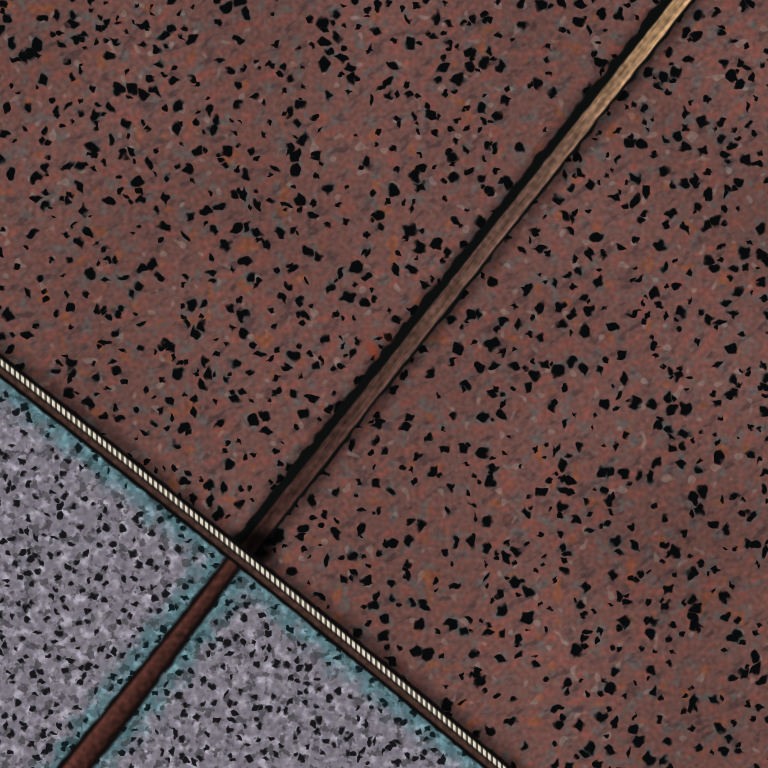
A Shadertoy shader for this texture:

```glsl
// Polished granite slabs, red above and lilac grey below, split by a beaded metal
// rail and a crossing joint. Gradient noise mottles the stone, jittered cells
// scatter the dark mineral grains, and signed line distances shape the seams.

vec2 hash2(vec2 p) {
    vec3 q = fract(p.xyx * vec3(0.1031, 0.1030, 0.0973));
    q += dot(q, q.yzx + 33.33);
    return fract((q.xx + q.yz) * q.zy);
}

float gradientNoise(vec2 p) {
    vec2 i = floor(p), f = fract(p), u = f * f * f * (f * (f * 6.0 - 15.0) + 10.0);
    vec2 e = vec2(0.0, 1.0);
    float a = dot(hash2(i) * 2.0 - 1.0, f);
    float b = dot(hash2(i + e.yx) * 2.0 - 1.0, f - e.yx);
    float c = dot(hash2(i + e.xy) * 2.0 - 1.0, f - e.xy);
    float d = dot(hash2(i + e.yy) * 2.0 - 1.0, f - e.yy);
    return 1.4 * mix(mix(a, b, u.x), mix(c, d, u.x), u.y);
}

float fbm(vec2 p) {
    float sum = 0.0, amp = 0.6;
    for (int i = 0; i < 3; i++) {
        sum += amp * gradientNoise(p);
        p = mat2(1.6, 1.2, -1.2, 1.6) * p + 7.3;
        amp *= 0.55;
    }
    return sum;
}

// Signed distance, in cells, to randomly turned ragged grains
float grains(vec2 p, float share) {
    p += 0.22 * vec2(gradientNoise(p * 2.3), gradientNoise(p * 2.3 + 31.0));
    vec2 cell = floor(p);
    float nearest = 1.0;
    for (int y = -1; y <= 1; y++)
    for (int x = -1; x <= 1; x++) {
        vec2 id = cell + vec2(x, y), rnd = hash2(id + 53.0);
        if (rnd.x > share) continue;
        vec2 d = p - id - hash2(id);
        float turn = 6.283 * rnd.y, c = cos(turn), s = sin(turn);
        d = mat2(c, s, -s, c) * d;
        d.y *= 1.0 + 0.9 * fract(rnd.y * 17.0);
        float facet = max(length(d), 0.8 * (abs(d.x) + abs(d.y)));
        nearest = min(nearest, facet - 0.2 - 0.17 * fract(rnd.x * 29.0));
    }
    return nearest;
}

float below(float edge, float d, float soft) {
    return 1.0 - smoothstep(edge - soft, edge + soft, d);
}

vec3 redGranite(vec2 p, float px) {
    vec2 drift = mat2(0.85, -0.5, 0.5, 0.85) * p;
    float mottle = fbm(p * 48.0), streak = fbm(drift * vec2(38.0, 75.0) + 9.0);
    vec3 col = mix(vec3(0.42, 0.29, 0.27), vec3(0.37, 0.33, 0.32), smoothstep(0.0, 0.4, mottle));
    col = mix(col, vec3(0.50, 0.29, 0.26), 0.75 * smoothstep(0.02, 0.4, streak));
    col = mix(col, vec3(0.29, 0.22, 0.22), 0.75 * smoothstep(0.08, 0.45, -streak));
    col = mix(col, vec3(0.53, 0.46, 0.43), 0.6 * smoothstep(0.38, 0.6, gradientNoise(p * 65.0 + 4.0)));
    col = mix(col, vec3(0.53, 0.30, 0.20), 0.6 * smoothstep(0.35, 0.6, gradientNoise(p * 42.0 + 80.0)));
    col *= 1.0 + 0.10 * gradientNoise(p * 5.0) + 0.16 * gradientNoise(p * 150.0);
    float large = grains(p * 42.0, 0.50), small = grains(p * 68.0 + 19.0, 0.22);
    float tint = smoothstep(0.0, 0.4, gradientNoise(p * 26.0 + 50.0));
    col = mix(col, vec3(0.25, 0.31, 0.31), 0.65 * tint * below(0.12, large, 0.14));
    col = mix(col, vec3(0.16, 0.14, 0.14), 0.55 * below(0.05, large, 0.1));
    float ink = max(below(0.0, large, 0.05 + 28.0 * px), below(0.0, small, 0.07 + 40.0 * px));
    return mix(col, vec3(0.035, 0.038, 0.042), ink);
}

vec3 greyGranite(vec2 p, float px) {
    vec3 col = mix(vec3(0.47, 0.45, 0.49), vec3(0.66, 0.64, 0.69), smoothstep(-0.1, 0.5, fbm(p * 65.0)));
    float patches = fbm(p * 72.0 + 40.0);
    col = mix(col, vec3(0.29, 0.28, 0.30), 0.8 * smoothstep(0.05, 0.28, patches));
    col *= 1.0 + 0.2 * gradientNoise(p * 140.0);
    float d = grains(p * 66.0 + 11.0, 0.65);
    col = mix(col, vec3(0.24, 0.23, 0.25), 0.5 * below(0.05, d, 0.1));
    return mix(col, vec3(0.07, 0.07, 0.08), 0.93 * below(0.0, d, 0.07 + 40.0 * px));
}

void mainImage(out vec4 fragColor, in vec2 fragCoord) {
    vec2 p = fragCoord / iResolution.y;
    float px = 1.0 / iResolution.y, soft = 0.0012 + 0.5 * px;
    float rough = gradientNoise(p * 55.0), fine = gradientNoise(p * 130.0);

    // Positive distances lie above the rail and right of the joints
    float rail = (p.y - 0.529 + 0.808 * p.x - 0.04 * p.x * (0.651 - p.x)) * 0.778;
    float along = dot(p, vec2(0.778, -0.629));
    float upper = dot(p - vec2(0.341, 0.310), vec2(0.784, -0.620));
    float bend = 0.098 + 0.77 * p.y + 0.08 * p.y * (0.262 - p.y);
    float lower = (p.x - bend) * 0.79;

    // Slabs, with weathered margins beside the seams
    vec3 col;
    if (rail > 0.0) {
        col = redGranite(p, px);
        col *= 1.0 - 0.4 * below(0.025, abs(upper) + 0.006 * rough, 0.012);
        col *= 1.0 - 0.45 * below(0.02, rail + 0.008 * rough, 0.016);
        float rust = below(0.018, length((p - vec2(0.492, 0.540)) * vec2(1.0, 0.8)), 0.014);
        col = mix(col, vec3(0.56, 0.22, 0.14), 0.65 * rust * smoothstep(-0.3, 0.3, rough));
    } else {
        col = greyGranite(p, px);
        float margin = min(-rail - 0.014, abs(lower) - 0.012);
        float stain = below(0.022, margin + 0.018 * rough, 0.018);
        col = mix(col, col * vec3(0.6, 0.86, 0.84) + vec3(0.0, 0.04, 0.04), 0.8 * stain);
    }

    // Upper joint: black ragged left lip, brown fill turning golden at the top
    if (rail > 0.0) {
        col = mix(col, vec3(0.05, 0.055, 0.055), below(0.0175, abs(upper + 0.003) + 0.004 * rough, 0.002));
        float grit = fbm(vec2(upper * 180.0, dot(p, vec2(0.62, 0.785)) * 24.0));
        vec3 fill = mix(vec3(0.23, 0.15, 0.135), vec3(0.36, 0.265, 0.23), smoothstep(0.3, 0.7, p.y));
        fill = mix(fill, vec3(0.62, 0.49, 0.36), smoothstep(0.72, 1.0, p.y));
        fill *= 1.0 + 0.5 * grit + 0.25 * fine + 0.3 * smoothstep(0.003, 0.009, upper);
        col = mix(col, fill, below(0.0095, abs(upper - 0.001) + 0.001 * rough, soft));
    } else {
        // Lower joint: rusty fill that widens downwards
        float halfWidth = mix(0.016, 0.010, smoothstep(0.0, 0.26, p.y));
        col = mix(col, vec3(0.07, 0.055, 0.055), below(halfWidth + 0.003, abs(lower) + 0.003 * rough, 0.003));
        vec3 rustFill = vec3(0.27, 0.155, 0.135) * (1.0 + 0.35 * fine - 35.0 * lower);
        col = mix(col, rustFill, below(halfWidth - 0.003, abs(lower), 0.003));
    }

    // Dark crossing, then the rail with its brown flank and twisted bright bead
    col *= 1.0 - 0.8 * below(0.025, length(p - vec2(0.335, 0.287)) + 0.006 * rough, 0.014);
    col = mix(col, vec3(0.05, 0.045, 0.045), below(0.0125, abs(rail + 0.004) + 0.0015 * rough, 0.002));
    vec3 flank = vec3(0.27, 0.19, 0.165) * (1.0 + 0.35 * fine);
    col = mix(col, flank, below(0.0035, abs(rail + 0.0085), 0.002));
    float twist = 0.5 + 0.5 * sin(6.283 * (along + 0.8 * rail) / 0.0085);
    vec3 bead = mix(vec3(0.36, 0.32, 0.28), vec3(0.88, 0.86, 0.79), smoothstep(0.15, 0.75, twist));
    col = mix(col, bead, below(0.0034, abs(rail), soft));

    fragColor = vec4(clamp(col, 0.0, 1.0), 1.0);
}
```
